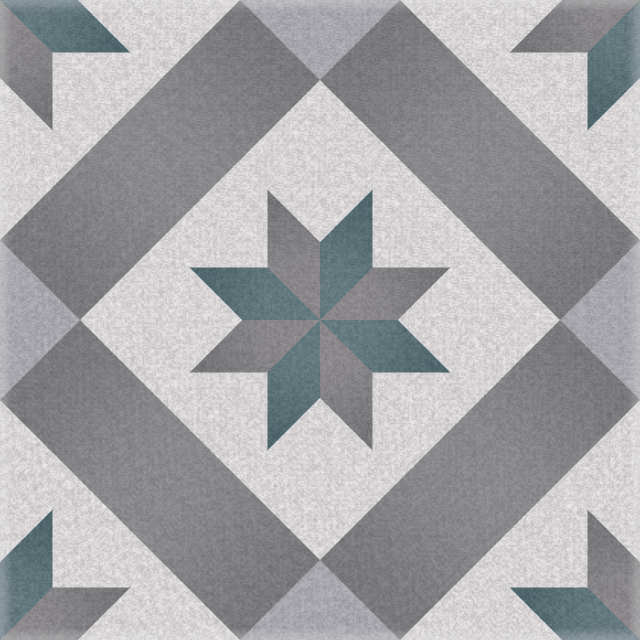
Reproduce this pattern procedurally as a WebGL 2 fragment shader.

```glsl
#version 300 es
precision highp float;
// Cement tile: eight-pointed stars at the centre and corners, framed by a
// broad diagonal band with pale triangles at the edge midpoints.
// Folded L1 distances shape the parts; wrapping value noise adds the grain.

#define REPEATS 1.0
#define BAND_START 0.375
#define TRIANGLE_SIZE 0.125
#define PETAL_WIDTH 0.082
#define PETAL_LENGTH 0.1215
#define GRAIN 0.13
#define MOTTLE 0.07
#define RIM_WIDTH 0.022
#define RIM_LIGHT 0.28

uniform vec2 u_resolution;
out vec4 fragColor;

const vec3 GROUND = vec3(0.838, 0.828, 0.836);
const vec3 BAND_LIGHT = vec3(0.537, 0.538, 0.545);
const vec3 BAND_DARK = vec3(0.475, 0.477, 0.487);
const vec3 TRIANGLE = vec3(0.655, 0.652, 0.678);
const vec3 TEAL_LIGHT = vec3(0.395, 0.475, 0.495);
const vec3 TEAL_DARK = vec3(0.300, 0.395, 0.415);
const vec3 GREY_LIGHT = vec3(0.540, 0.532, 0.542);
const vec3 GREY_DARK = vec3(0.455, 0.450, 0.460);

float hash(vec2 p) {
    return fract(sin(dot(p, vec2(127.1, 311.7))) * 43758.5453);
}

// Value noise on n cells across, wrapping at the canvas edges
float noise(vec2 uv, float n) {
    vec2 p = uv * n;
    vec2 cell = floor(p);
    vec2 f = fract(p);
    f = f * f * (3.0 - 2.0 * f);
    vec2 lo = mod(cell, n);
    vec2 hi = mod(cell + 1.0, n);
    return mix(mix(hash(lo), hash(vec2(hi.x, lo.y)), f.x),
               mix(hash(vec2(lo.x, hi.y)), hash(hi), f.x), f.y);
}

// Coverage of a signed distance, negative inside
float fill(float d, float px) {
    return clamp(0.5 - d / px, 0.0, 1.0);
}

void main() {
    vec2 uv = gl_FragCoord.xy / u_resolution;
    float px = REPEATS / min(u_resolution.x, u_resolution.y);
    vec2 c = fract(uv * REPEATS) - 0.5;
    vec2 a = abs(c);

    // Offset from the nearest star, at the centre or a corner
    vec2 q = c;
    if (a.x + a.y > 0.5) q -= 0.5 * (2.0 * step(0.0, c) - 1.0);
    vec2 b = abs(q);
    float near = min(b.x, b.y);
    float far = max(b.x, b.y);

    // Diagonal band, darker towards its ends
    float bandDist = (BAND_START - b.x - b.y) * 0.7071;
    float along = smoothstep(0.03, 0.375, abs(a.x - a.y));
    vec3 col = mix(GROUND, mix(BAND_LIGHT, BAND_DARK, along), fill(bandDist, px));

    // Triangles at the edge midpoints
    float midpoint = min(0.5 - a.x + a.y, 0.5 - a.y + a.x);
    col = mix(col, TRIANGLE, fill((midpoint - TRIANGLE_SIZE) * 0.7071, px));

    // Star petals, alternating teal and grey around the centre
    float starDist = max(near - PETAL_WIDTH, (far - near - PETAL_LENGTH) * 0.7071);
    float turn = sign(q.x * q.y * (b.x - b.y));
    float petalDist = turn * min(near, (far - near) * 0.7071);
    float tip = smoothstep(0.06, 0.23, length(q));
    vec3 teal = mix(TEAL_LIGHT, TEAL_DARK, tip);
    vec3 grey = mix(GREY_LIGHT, GREY_DARK, tip);
    col = mix(col, mix(grey, teal, fill(petalDist, px)), fill(starDist, px));

    // Fine grain and softer mottling, stronger on the pale ground
    float strength = mix(0.6, 1.0, smoothstep(0.55, 0.8, col.g));
    float speckle = (noise(uv, 420.0) - 0.5) * GRAIN;
    speckle += (noise(uv + 0.37, 190.0) - 0.5) * MOTTLE;
    col += speckle * strength;

    // Soft light rim along the tile edges
    float edge = 0.5 - max(a.x, a.y);
    float rim = 1.0 - smoothstep(0.0, RIM_WIDTH, edge);
    col = mix(col, vec3(0.9), rim * RIM_LIGHT);

    fragColor = vec4(clamp(col, 0.0, 1.0), 1.0);
}
```
